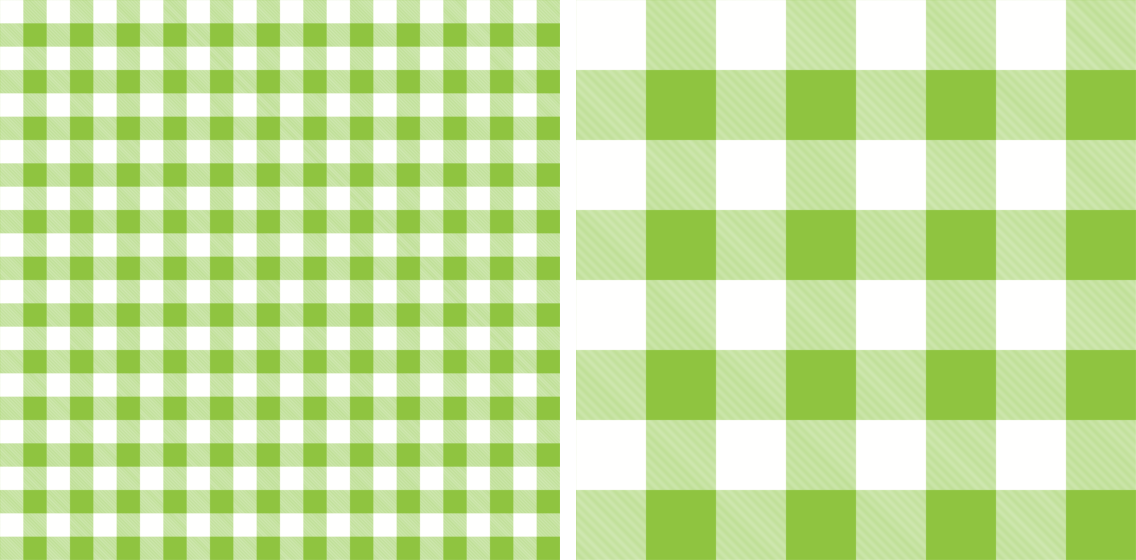
Left, the full canvas; right, a detail of the centre.
Write a WebGL 1 fragment shader that draws this pattern.

```glsl
precision highp float;
// Green and white gingham cloth with a faint diagonal twill in the half-tone squares.

uniform vec2 u_resolution;

const float REPEATS = 12.0;          // checks across and down
const float TWILL_PER_CHECK = 14.0;  // fine diagonal threads in one check
const float TAU = 6.2831853;

const vec3 WHITE = vec3(1.0, 1.0, 0.995);
const vec3 PALE_GREEN = vec3(0.78, 0.89, 0.64);
const vec3 DEEP_GREEN = vec3(0.56, 0.77, 0.25);
const vec3 TWILL_TINT = vec3(0.030, 0.014, 0.050);

float hash(float n) {
  return fract(sin(n * 12.9898) * 43758.547);
}

// Smooth random value along a line, from -1 to 1.
float lineNoise(float t) {
  float i = floor(t);
  float f = fract(t);
  float blend = f * f * (3.0 - 2.0 * f);
  return 2.0 * mix(hash(i), hash(i + 1.0), blend) - 1.0;
}

// Coverage of a band half a check wide, repeating once per unit.
float band(float t, float center, float soft) {
  float fromCenter = abs(fract(t - center + 0.5) - 0.5);
  return 1.0 - smoothstep(0.25 - soft, 0.25 + soft, fromCenter);
}

// Regular diagonal threads with slight unevenness.
float twill(vec2 p, float threads) {
  float along = (p.x + p.y) * threads;
  return 0.6 * sin(along * TAU) + 0.5 * lineNoise(along * 0.6);
}

void main() {
  vec2 cloth = gl_FragCoord.xy / u_resolution * REPEATS;
  vec2 soft = 0.8 * REPEATS / u_resolution;

  // Crossing stripes
  float warp = band(cloth.x, 0.75, soft.x);
  float weft = band(cloth.y, 0.25, soft.y);
  float crossing = warp * weft;
  float single = warp + weft - 2.0 * crossing;

  // Twill shows only where one stripe lies over white
  vec3 halfTone = PALE_GREEN + TWILL_TINT * twill(cloth, TWILL_PER_CHECK);

  vec3 color = WHITE * (1.0 - warp) * (1.0 - weft);
  color += halfTone * single + DEEP_GREEN * crossing;
  gl_FragColor = vec4(color, 1.0);
}
```
